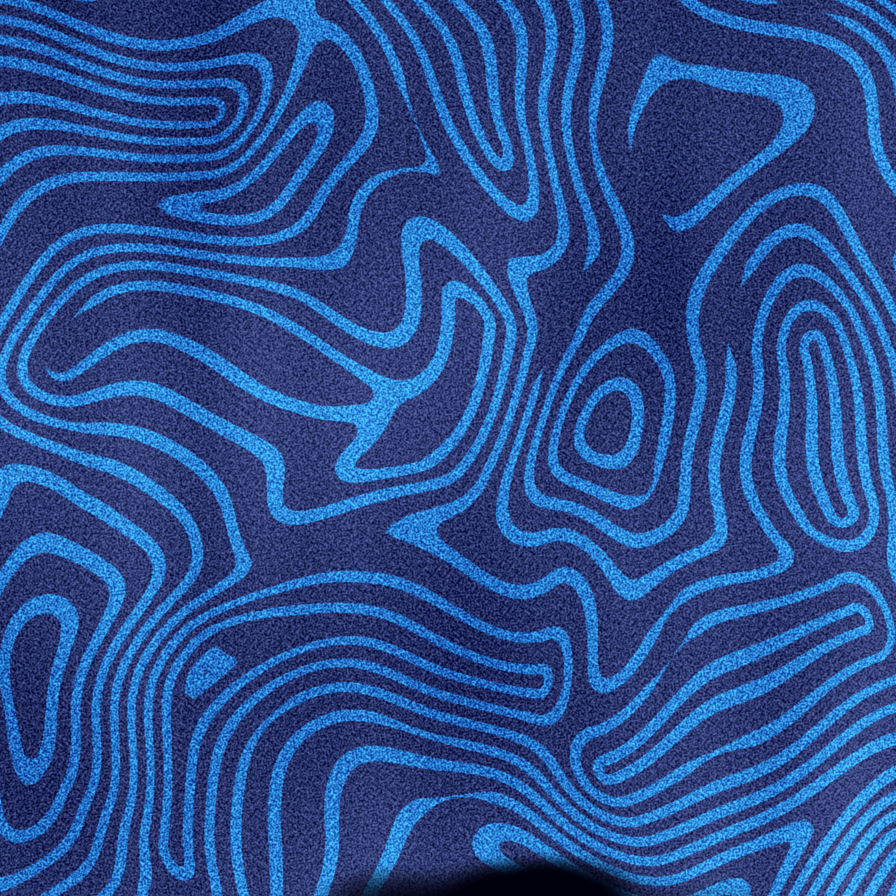
A WebGL 1 fragment shader for this texture:

```glsl
precision highp float;
// Dark velvet printed with winding blue bands.
// Bands are contours of a smoothly blended distance to scattered short spines,
// bent by gradient noise; soft light, grain and a fold shade the cloth.

uniform vec2 u_resolution;

#define CELLS 2.8          // spines across the canvas
#define SPINE_HALF 0.34    // half length of a spine, in cells
#define BAND_STEP 0.0265   // distance between bands
#define BAND_HALF 0.0056   // half width of a band
#define BLEND 26.0         // sharpness of the blend between spines
#define WARP 0.15          // strength of the bending
#define WARP_FREQ 3.3      // frequency of the bending
#define GRAIN 1.15         // contrast of the pile
#define GRAIN_FREQ 390.0   // fineness of the pile
#define EDGE 0.0011        // softness of band edges

const vec3 NAVY_DARK = vec3(0.06, 0.09, 0.28);
const vec3 NAVY_PALE = vec3(0.27, 0.32, 0.56);
const vec3 BLUE_DEEP = vec3(0.06, 0.26, 0.62);
const vec3 BLUE_BRIGHT = vec3(0.25, 0.70, 0.99);
const vec3 FOLD_BLACK = vec3(0.0, 0.0, 0.05);

vec2 hash2(vec2 p) {
  vec3 q = fract(p.xyx * vec3(0.1031, 0.1030, 0.0973));
  q += dot(q, q.yzx + 33.33);
  return fract((q.xx + q.yz) * q.zy);
}

// Gradient noise, roughly -0.6 to 0.6
float cornerSlope(vec2 cell, vec2 offset) {
  float angle = 6.28318 * hash2(cell).x;
  return dot(vec2(cos(angle), sin(angle)), offset);
}

float noise(vec2 p) {
  vec2 i = floor(p), f = fract(p);
  vec2 u = f * f * f * (f * (f * 6.0 - 15.0) + 10.0);
  vec2 e = vec2(1.0, 0.0);
  return mix(
    mix(cornerSlope(i, f), cornerSlope(i + e.xy, f - e.xy), u.x),
    mix(cornerSlope(i + e.yx, f - e.yx), cornerSlope(i + 1.0, f - 1.0), u.x),
    u.y);
}

float segmentDistance(vec2 p, vec2 halfSpan) {
  float t = clamp(dot(p, halfSpan) / dot(halfSpan, halfSpan), -1.0, 1.0);
  return length(p - halfSpan * t);
}

// Blended distance to the nearest spines in bent space
float field(vec2 p) {
  vec2 w = p * WARP_FREQ;
  p += WARP * vec2(noise(w + 3.7), noise(w + 21.3));
  vec2 g = p * CELLS + 40.0;
  vec2 home = floor(g);
  float sum = 0.0;
  for (int y = -2; y <= 2; y++) {
    for (int x = -2; x <= 2; x++) {
      vec2 cell = home + vec2(float(x), float(y));
      vec2 center = cell + 0.2 + 0.6 * hash2(cell);
      vec2 pick = hash2(cell + 71.0);
      float angle = 3.14159 * pick.x;
      vec2 span = SPINE_HALF * vec2(cos(angle), sin(angle));
      float d = segmentDistance(g - center, span) / CELLS;
      d = sqrt(d * d + 0.0001);  // rounds the crease along the spine
      sum += exp(-BLEND * (d - 0.5 * BAND_STEP * pick.y));
    }
  }
  return -log(sum) / BLEND;
}

// Coverage of the bands: even width, swelling at junctions, some tapering off
float bands(vec2 p) {
  const float h = 0.0015;
  float f = field(p);
  vec2 grad = vec2(field(p + vec2(h, 0.0)), field(p + vec2(0.0, h))) - f;
  float slope = clamp(length(grad) / h, 0.3, 2.2);
  float phase = f / BAND_STEP;
  float index = floor(phase);
  float dist = abs(phase - index - 0.5) * BAND_STEP / slope;
  float taper = smoothstep(-0.45, -0.3, noise(p * 4.0 + index * 7.3));
  float swell = 1.0 + 0.45 * noise(p * 5.0 + 9.1);
  float halfWidth = BAND_HALF * swell * taper * pow(slope, -0.5);
  float soft = max(EDGE, 0.6 / u_resolution.y);
  return smoothstep(soft, -soft, dist - halfWidth) * smoothstep(0.0, 0.2, taper);
}

// Light on the cloth: broad sheen, long wrinkles and fine pile
float clothTone(vec2 p) {
  float sheen = 0.5 * noise(p * 2.3 + 5.2) + 0.25 * (0.5 - p.y);
  float wrinkles = 0.3 * noise(p * vec2(11.0, 2.2) + 13.0);
  vec2 weave = mat2(0.8, 0.6, -0.6, 0.8) * p * GRAIN_FREQ;
  float pile = noise(weave) + 0.4 * noise(weave * 0.47 + 8.0);
  return clamp(0.52 + sheen + wrinkles + GRAIN * pile, -0.2, 1.2);
}

void main() {
  vec2 p = gl_FragCoord.xy / u_resolution.y;
  float tone = clothTone(p);
  vec3 ground = mix(NAVY_DARK, NAVY_PALE, tone);
  vec3 band = mix(BLUE_DEEP, BLUE_BRIGHT, 0.07 + 0.93 * tone);
  vec3 color = mix(ground, band, bands(p));

  // Deep fold at the lower edge
  vec2 toFold = (p - vec2(0.58, -0.01)) * vec2(1.0, 4.0);
  float lit = smoothstep(0.11, 0.24, length(toFold) + 0.08 * noise(p * 9.0));
  gl_FragColor = vec4(mix(FOLD_BLACK, color, lit), 1.0);
}
```
